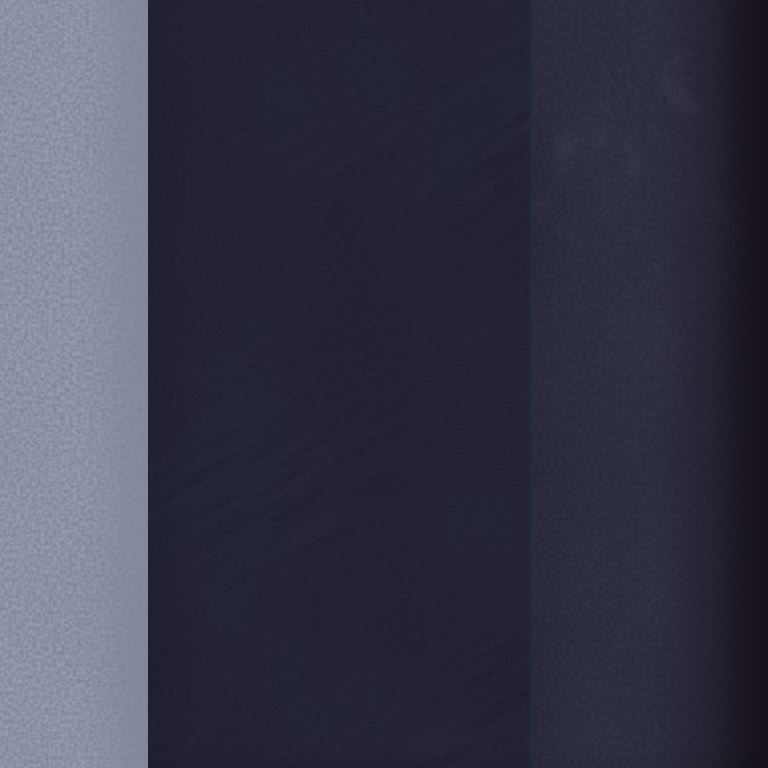
This texture is drawn by a Shadertoy shader. Its source:

```glsl
// Three vertical panels of soft leather: a pale strip, a dark navy field and a lit fold fading to shadow.
#define PALE_EDGE 0.1927
#define FOLD_EDGE 0.6915
#define PALE_COLOR vec3(0.552, 0.568, 0.647)
#define PALE_SHADE vec3(0.512, 0.534, 0.612)
#define NAVY_COLOR vec3(0.138, 0.136, 0.208)
#define FOLD_COLOR vec3(0.178, 0.180, 0.250)
#define SHADOW_COLOR vec3(0.085, 0.065, 0.105)
#define SEAM_COLOR vec3(0.125, 0.170, 0.270)
#define GRAIN_SCALE 190.0
#define PALE_GRAIN 0.075
#define DARK_GRAIN 0.028

vec2 hashGradient(vec2 cell) {
    vec3 p = fract(cell.xyx * vec3(0.1031, 0.1030, 0.0973));
    p += dot(p, p.yzx + 33.33);
    float angle = 6.28318 * fract((p.x + p.y) * p.z);
    return vec2(cos(angle), sin(angle));
}

float gradientNoise(vec2 p) {
    vec2 i = floor(p), f = fract(p);
    vec2 u = f * f * f * (f * (f * 6.0 - 15.0) + 10.0);
    float a = dot(hashGradient(i), f);
    float b = dot(hashGradient(i + vec2(1, 0)), f - vec2(1, 0));
    float c = dot(hashGradient(i + vec2(0, 1)), f - vec2(0, 1));
    float d = dot(hashGradient(i + vec2(1, 1)), f - vec2(1, 1));
    return mix(mix(a, b, u.x), mix(c, d, u.x), u.y);
}

float fbm(vec2 p) {
    float sum = 0.0, amplitude = 0.5;
    for (int i = 0; i < 4; i++) {
        sum += amplitude * gradientNoise(p);
        p = mat2(1.6, 1.2, -1.2, 1.6) * p + 7.3;
        amplitude *= 0.5;
    }
    return sum;
}

// Coverage of the half plane right of an edge, one pixel soft
float rightOf(float x, float edge, float pixel) {
    return clamp((x - edge) / pixel + 0.5, 0.0, 1.0);
}

void mainImage(out vec4 fragColor, in vec2 fragCoord) {
    vec2 uv = fragCoord / iResolution.xy;
    float pixel = 1.0 / iResolution.x;

    // Shared surface: fine grain, broad mottling and slanted creases
    float grain = gradientNoise(uv * GRAIN_SCALE)
                + 0.6 * gradientNoise(uv * GRAIN_SCALE * 1.9 + 31.0);
    float mottle = fbm(uv * vec2(5.0, 4.0) + 3.0);
    vec2 slant = vec2(uv.x * 0.85 + uv.y * 0.5, uv.y * 0.85 - uv.x * 0.5);
    float crease = gradientNoise(slant * vec2(9.0, 75.0))
                 * smoothstep(-0.05, 0.3, fbm(uv * 4.0 + 19.0));

    // Pale strip, smoother and duller toward its right edge
    float paleTurn = smoothstep(0.09, 0.19, uv.x);
    vec3 pale = mix(PALE_COLOR, PALE_SHADE, paleTurn);
    pale += grain * PALE_GRAIN * mix(1.0, 0.25, paleTurn) + mottle * 0.02;

    // Navy field, darkest beside the pale strip
    vec3 navy = NAVY_COLOR + mottle * vec3(0.016, 0.016, 0.026);
    navy -= 0.010 * (1.0 - smoothstep(PALE_EDGE, 0.27, uv.x));
    navy += grain * DARK_GRAIN * 0.6 + crease * 0.022;

    // Lit fold rolling into shadow on the far right
    float scuff = smoothstep(0.08, 0.35, fbm(uv * vec2(13.0, 9.0) + 41.0));
    float light = smoothstep(FOLD_EDGE - 0.02, 0.76, uv.x);
    vec3 fold = mix(mix(NAVY_COLOR, FOLD_COLOR, 0.65), FOLD_COLOR, light);
    fold += mottle * 0.025 + scuff * 0.03 * smoothstep(0.45, 0.9, uv.y);
    fold += grain * DARK_GRAIN;
    float shadow = 0.45 * smoothstep(0.84, 0.96, uv.x) + 0.55 * smoothstep(0.92, 1.0, uv.x);
    fold = mix(fold, SHADOW_COLOR, shadow);

    // Join the panels and tint the narrow seam
    vec3 color = mix(pale, navy, rightOf(uv.x, PALE_EDGE, pixel));
    color = mix(color, fold, rightOf(uv.x, FOLD_EDGE, max(pixel, 0.003)));
    float seam = exp(-pow((uv.x - FOLD_EDGE) / 0.0028, 2.0));
    color = mix(color, SEAM_COLOR, seam * (0.55 + 0.3 * gradientNoise(vec2(3.0, uv.y * 12.0))));

    // Slight falloff along the bottom edge
    color *= 1.0 - 0.06 * (1.0 - smoothstep(0.0, 0.03, uv.y)) * step(PALE_EDGE, uv.x);
    fragColor = vec4(clamp(color, 0.0, 1.0), 1.0);
}
```
